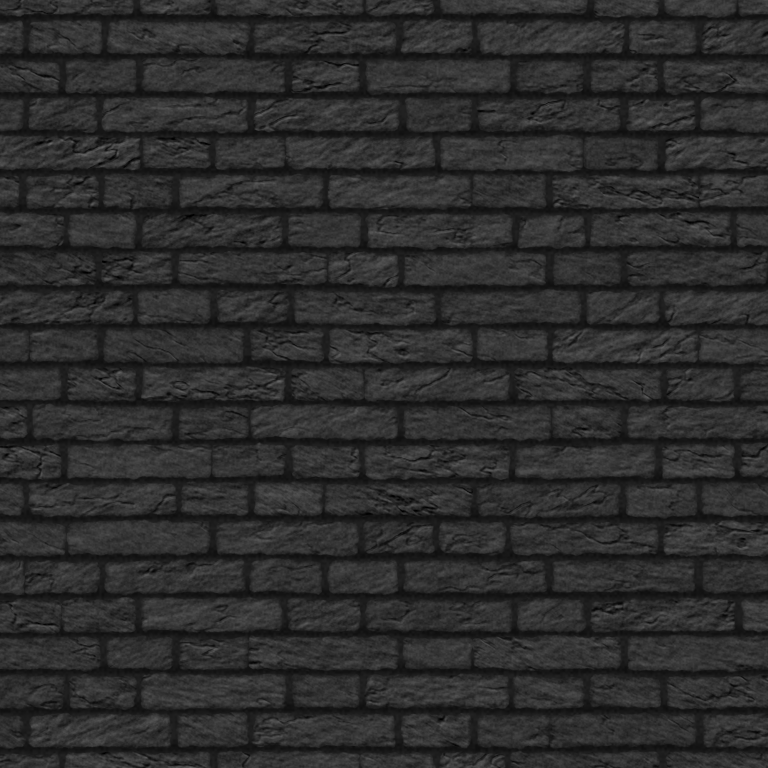
Reproduce this texture procedurally as a WebGL 2 fragment shader.

```glsl
#version 300 es
precision highp float;
// Charcoal brick wall: twenty courses of long and short rough-faced bricks in dark mortar.

uniform vec2 u_resolution;
out vec4 fragColor;

const float COURSES = 19.95;      // courses up the canvas; one course is the unit
const float COURSE_SHIFT = 0.53;  // the lowest course is cut by the canvas edge
const float SLOT = 1.94;          // length of a short brick; a long one takes two
const float GROUP = 3.0 * SLOT;   // one long brick plus one short brick
const float JOINT = 0.085;        // half width of a mortar joint
const float FAINT_JOINT = 0.02;   // half width of a nearly closed joint
const vec3 MORTAR_SHADOW = vec3(0.075);
const vec3 MORTAR_LIT = vec3(0.115);
const vec3 BRICK = vec3(0.208);

struct Brick {
    vec2 center;
    vec2 halfSize;
    vec2 id;
};

float hash(vec2 p) {
    vec3 a = fract(p.xyx * 0.1031);
    a += dot(a, a.yzx + 33.33);
    return fract((a.x + a.y) * a.z);
}

float noise(vec2 p) {
    vec2 i = floor(p), f = fract(p);
    vec2 s = f * f * (3.0 - 2.0 * f);
    float low = mix(hash(i), hash(i + vec2(1, 0)), s.x);
    float high = mix(hash(i + vec2(0, 1)), hash(i + vec2(1, 1)), s.x);
    return mix(low, high, s.y);
}

float fbm(vec2 p) {
    float sum = 0.0, amp = 0.5;
    for (int i = 0; i < 4; i++) {
        sum += amp * noise(p);
        p = mat2(1.6, 1.2, -1.2, 1.6) * p + 5.3;
        amp *= 0.5;
    }
    return sum;
}

vec2 rotate(vec2 p, float angle) {
    float c = cos(angle), s = sin(angle);
    return mat2(c, s, -s, c) * p;
}

// Joints lie on a lattice of slots that moves half a slot on alternate courses.
Brick findBrick(vec2 p) {
    float row = floor(p.y);
    float slots = floor(3.0 * hash(vec2(row, 71.0))) + 0.5 * mod(row, 2.0);
    float shift = SLOT * (slots + 0.14);
    float group = floor((p.x + shift) / GROUP);
    vec2 key = vec2(group + 40.0, row + 9.0);
    float start = group * GROUP - shift;
    float jitter = 0.2 * (hash(key + 13.0) - 0.5);
    float split = start + SLOT * (hash(key) < 0.3 ? 1.0 : 2.0) + jitter;
    float inner = hash(key + 27.0) < 0.25 ? FAINT_JOINT : JOINT;
    bool second = p.x > split;
    float left = second ? split + inner : start + JOINT;
    float right = second ? start + GROUP - JOINT : split - inner;
    vec2 id = vec2(key.x * 2.0 + float(second), key.y);
    float bottom = row + JOINT + 0.04 * (hash(id + 3.0) - 0.5);
    float top = row + 1.0 - JOINT + 0.04 * (hash(id + 5.0) - 0.5);
    vec2 lo = vec2(left, bottom), hi = vec2(right, top);
    return Brick(0.5 * (lo + hi), 0.5 * (hi - lo), id);
}

float roundedBox(vec2 p, vec2 halfSize, float radius) {
    vec2 q = abs(p) - halfSize + radius;
    return length(max(q, 0.0)) + min(max(q.x, q.y), 0.0) - radius;
}

// Thin, broken cleft lines along the contours of a noise field.
float clefts(vec2 p) {
    float line = 1.0 - smoothstep(0.0, 0.07, abs(fbm(p) - 0.47));
    return line * smoothstep(0.35, 0.65, noise(p * 0.8 + 19.0));
}

float relief(vec2 p) {
    return fbm(p * 1.6) + 0.28 * fbm(p * 4.1 + 11.0) - 0.2 * clefts(p);
}

// Stone face: directional light over the relief, dark clefts and fine grain.
vec3 brickFace(vec2 p, vec2 id, float rough) {
    float angle = 0.9 * (hash(id + 51.0) - 0.5);
    vec2 stretch = vec2(1.1, 2.3);
    vec2 offset = 60.0 * vec2(hash(id + 7.0), hash(id + 8.0));
    vec2 face = rotate(p, angle) * stretch + offset;
    vec2 toLight = rotate(vec2(-0.03, 0.06), angle) * stretch;
    float slope = relief(face) - relief(face + toLight);
    float tone = 0.03 * (hash(id + 91.0) - 0.5);
    float mottle = 0.05 * (fbm(p * 1.3 + offset) - 0.47);
    float grain = 0.045 * (noise(p * 11.0 + offset) - 0.5) + 0.05 * (noise(p * 23.0 + offset) - 0.5);
    return BRICK + tone + mottle + grain + rough * (0.36 * slope - 0.05 * clefts(face));
}

// Mortar is darkest just under the bricks of the course above.
vec3 mortarColor(vec2 p) {
    float height = fract(p.y + 0.5) - 0.5;
    float shade = smoothstep(-0.1, 0.04, height) * (1.0 - smoothstep(0.08, 0.4, height));
    return mix(MORTAR_LIT, MORTAR_SHADOW, shade) + 0.04 * (noise(p * 15.0) - 0.5);
}

vec3 wall(vec2 p, float pixel) {
    // Uneven laying bends the courses slightly.
    vec2 laid = p + 0.06 * (vec2(noise(p * 0.9), noise(p * 0.7 + 33.0)) - 0.5);
    Brick brick = findBrick(laid);
    vec2 local = laid - brick.center;
    float chipped = 0.16 * (fbm(p * 4.0) - 0.47);
    float dist = roundedBox(local, brick.halfSize, 0.12) + chipped;
    float rough = mix(0.6, 1.25, hash(brick.id + 37.0));
    vec3 face = brickFace(local, brick.id, rough);
    face *= mix(0.78, 1.0, smoothstep(0.0, 0.12, -dist));
    float soft = max(0.03, pixel);
    return mix(face, mortarColor(laid), smoothstep(-soft, soft, dist));
}

void main() {
    float unit = COURSES / min(u_resolution.x, u_resolution.y);
    vec2 p = gl_FragCoord.xy * unit + vec2(0.0, COURSE_SHIFT);
    fragColor = vec4(clamp(wall(p, unit), 0.0, 1.0), 1.0);
}
```
